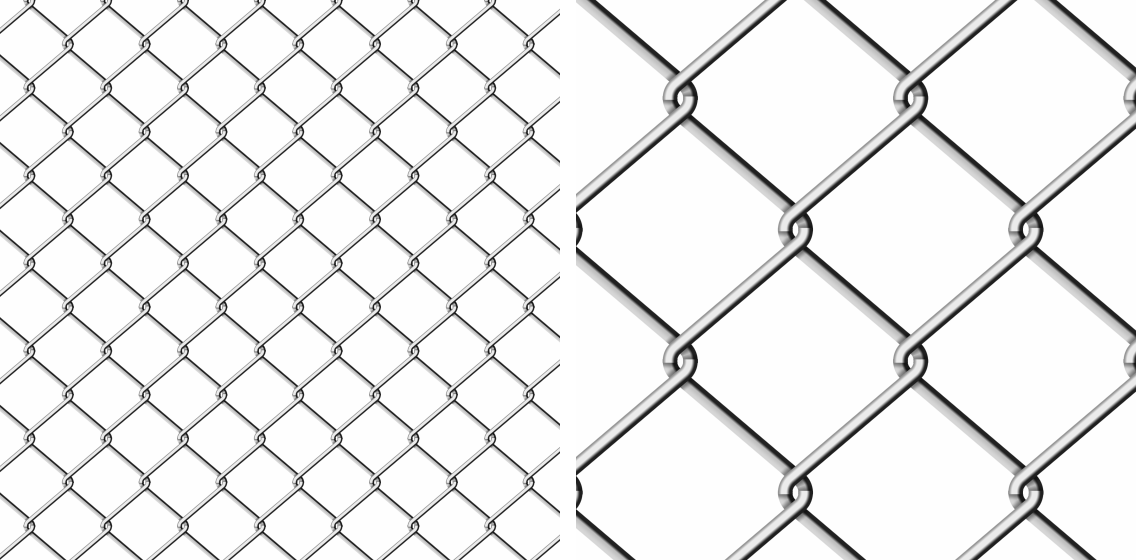
Left: the whole. Right: its middle third, enlarged.
Write a Shadertoy shader that draws this pattern.

```glsl
const vec2 CELL = vec2(137.15, 156.5);   // thousandths of the canvas
const float WIRE_RADIUS = 4.3;

// One S-shaped strand between two knots: x = edge distance, y = signed offset across
vec2 strand(vec2 q) {
    float hookRadius = 10.4;
    vec2 hook = CELL * 0.25 - vec2(4.3, 0.0);
    float angle = atan(hook.y, hook.x) - asin(hookRadius / length(hook));
    vec2 along = vec2(cos(angle), sin(angle));

    // Both ends are the same under a half turn
    float side = dot(q, along) < 0.0 ? -1.0 : 1.0;
    q *= side;
    vec2 h = q - hook;
    float offset = dot(h, along) < 0.0
        ? dot(q, vec2(along.y, -along.x))
        : length(h) - hookRadius;
    float dist = max(abs(offset) - WIRE_RADIUS, h.y - 1.0);
    return vec2(dist, side * offset / WIRE_RADIUS);
}

// Nearest strand of the staggered lattice, with p measured from a knot
vec2 strands(vec2 p) {
    vec2 nearest = vec2(1e3, 0.0);
    for (int i = 0; i < 2; i++) {
        vec2 shift = CELL * (0.25 + 0.5 * float(i));
        vec2 s = strand((fract((p - shift) / CELL + 0.5) - 0.5) * CELL);
        if (s.x < nearest.x) nearest = s;
    }
    return nearest;
}

float coverage(float dist, float pixel) {
    return 1.0 - smoothstep(-0.7 * pixel, 0.7 * pixel, dist);
}

void mainImage(out vec4 fragColor, in vec2 fragCoord) {
    float pixel = 1000.0 / iResolution.y;
    vec2 p = fragCoord * pixel - vec2(52.5, 530.0);
    vec2 front = strands(p);
    vec2 back = strands(vec2(-p.x, p.y));

    // Rear strands: dark upper right edge, grey body, shadowed under the front wire
    float rear = mix(0.74, 0.84, smoothstep(-0.2, 0.8, back.y));
    rear = mix(rear, 0.13, smoothstep(0.05, 0.55, -back.y));
    rear *= mix(0.6, 1.0, smoothstep(0.0, 4.0, front.x));

    // Front strands: grey rim, bright body, dark lower right edge
    float metal = mix(0.58, 0.92, smoothstep(-0.95, -0.45, front.y));
    metal = mix(metal, 0.12, smoothstep(0.1, 0.7, front.y));

    float shade = mix(0.995, rear, coverage(back.x, pixel));
    shade = mix(shade, metal, coverage(front.x, pixel));
    fragColor = vec4(vec3(shade), 1.0);
}
```
